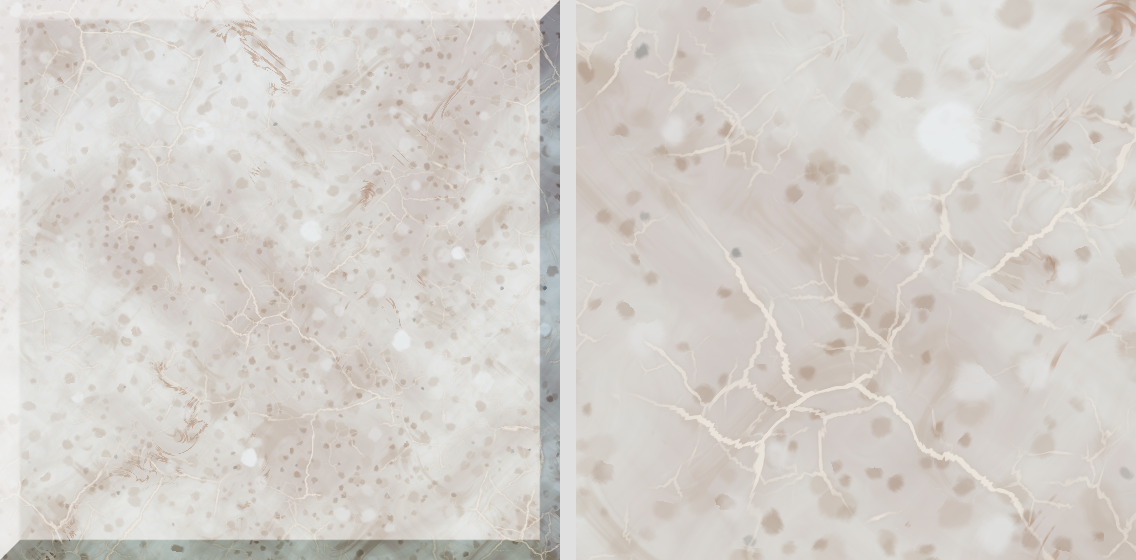
Left, the full canvas; right, a detail of the centre.
A WebGL 2 fragment shader for this texture:

```glsl
#version 300 es
precision highp float;

uniform vec2 u_resolution;
out vec4 fragColor;

const float BEVEL_WIDTH = 0.036;
const float BEVEL_LIFT = 0.52;
const float VEIN_WIDTH = 0.0009;
const float WARP = 0.012;
const vec3 PALE = vec3(0.890, 0.895, 0.895);
const vec3 GREY = vec3(0.855, 0.850, 0.840);
const vec3 ROSE = vec3(0.815, 0.785, 0.775);
const vec3 BEIGE = vec3(0.770, 0.715, 0.660);
const vec3 BROWN = vec3(0.660, 0.555, 0.475);
const vec3 RUST = vec3(0.690, 0.525, 0.415);
const vec3 SLATE = vec3(0.520, 0.530, 0.520);
const vec3 VEIN = vec3(0.950, 0.930, 0.895);
const vec3 PEBBLE = vec3(0.925, 0.940, 0.950);
const vec3 RIGHT_SHADE = vec3(3.0, 2.60, 2.25);
const vec3 LOWER_SHADE = vec3(3.25, 2.85, 2.80);
const mat2 TURN = mat2(0.80, 0.60, -0.60, 0.80);

vec2 hash2(vec2 p) {
  vec3 q = fract(vec3(p.xyx) * vec3(0.1031, 0.1030, 0.0973));
  q += dot(q, q.yzx + 33.33);
  return fract((q.xx + q.yz) * q.zy);
}

// Layered, self-warped sines, roughly -0.8 to 0.8
float clouds(vec2 p) {
  float sum = 0.0, amp = 0.5;
  for (int i = 0; i < 6; i++) {
    p += 0.75 * sin(p.yx * 1.3 + float(i) * 1.7);
    sum += amp * sin(p.x) * sin(p.y + 0.8);
    p = TURN * p * 1.8 + 4.1;
    amp *= 0.62;
  }
  return sum;
}

// Cells: x = distance to seed, y = distance to border, zw = seed cell
vec4 cells(vec2 p) {
  vec2 base = floor(p), f = fract(p), nearest = vec2(0.0), seedCell = base;
  float best = 8.0, border = 8.0;
  for (int j = -1; j <= 1; j++)
  for (int i = -1; i <= 1; i++) {
    vec2 g = vec2(i, j);
    vec2 r = g + hash2(base + g) - f;
    if (dot(r, r) < best) { best = dot(r, r); nearest = r; seedCell = base + g; }
  }
  for (int j = -2; j <= 2; j++)
  for (int i = -2; i <= 2; i++) {
    vec2 g = vec2(i, j);
    vec2 r = g + hash2(base + g) - f;
    vec2 d = r - nearest;
    if (dot(d, d) > 1e-5) border = min(border, dot(0.5 * (r + nearest), normalize(d)));
  }
  return vec4(sqrt(best), border, seedCell);
}

// Scattered soft grains; density is the share of cells that hold one
float grains(vec2 p, float scale, float density, float radius, float blur) {
  vec4 c = cells(p * scale);
  vec2 rnd = hash2(c.zw + 71.0);
  float r = radius * mix(0.45, 1.0, rnd.y);
  float inside = 1.0 - smoothstep(r - blur, r + blur, c.x / scale);
  return inside * step(rnd.x, density) * mix(0.5, 1.0, fract(rnd.y * 7.3));
}

// Broken cracks on cell borders: x = bright core, y = wide halo
vec2 veins(vec2 p, float scale, float width, float coverage, float px) {
  float d = cells(p * scale).y / scale;
  float mask = smoothstep(-0.15, 0.4, clouds(p * scale * 1.1 + scale) + coverage);
  float w = width * (0.4 + mask);
  return mask * vec2(1.0 - smoothstep(w - px, w + px, d),
                     1.0 - smoothstep(0.0, 5.0 * width + px, d));
}

vec3 marble(vec2 uv, float px) {
  float broad = clouds(uv * 6.0 + 2.0);
  float mid = clouds(uv * 21.0 + 9.0);
  float fine = clouds(uv * 75.0 + 5.0);
  vec2 wobble = vec2(mid, clouds(uv * 23.0 + 31.0));
  vec2 bent = uv + WARP * wobble;
  vec2 rough = uv + 0.004 * vec2(fine, clouds(uv * 70.0 + 17.0));

  // Cloudy ground, rosier in the upper half
  float tone = 0.75 * broad + 0.45 * mid + 0.2 * fine;
  vec3 col = mix(GREY, ROSE, smoothstep(-0.15, 0.6, tone + 0.12 * (uv.y - 0.4)));
  col = mix(col, PALE, smoothstep(0.0, 0.5, -tone));
  col += vec3(0.004, 0.002, -0.010) * (1.0 - uv.y) + 0.018 * fine;
  float blotch = smoothstep(0.3, 0.75, wobble.y + 0.35 * broad);
  col = mix(col, BEIGE, 0.5 * blotch);

  // Brown and dark grains
  float crowd = smoothstep(-0.4, 0.5, broad + 0.4 * wobble.y);
  col = mix(col, BEIGE, 0.55 * grains(rough, 38.0, 0.30, 0.011, 0.003));
  col = mix(col, BROWN, 0.60 * crowd * grains(rough + 3.0, 62.0, 0.28, 0.006, 0.002));
  col = mix(col, SLATE, 0.60 * grains(rough + 7.0, 24.0, 0.05, 0.004, 0.0015));

  // Rusty outlines in rare patches
  float patches = smoothstep(0.3, 0.55, clouds(uv * 8.0 + 40.0));
  float outline = 1.0 - smoothstep(0.02, 0.09, abs(wobble.x - 0.18));
  col = mix(col, RUST, 0.5 * patches * outline);

  // White pebbles
  col = mix(col, PALE, 0.75 * grains(rough + 11.0, 27.0, 0.22, 0.013, 0.004));
  col = mix(col, PEBBLE, grains(rough + 19.0, 10.0, 0.13, 0.021, 0.003));

  // Cracks from large to hair-thin
  vec2 v = veins(bent, 7.0, VEIN_WIDTH * 1.3, 0.0, px);
  v = max(v, 0.8 * veins(bent + 5.0, 14.0, VEIN_WIDTH, -0.05, px));
  v = max(v, 0.55 * veins(bent + 13.0, 30.0, VEIN_WIDTH * 0.7, -0.1, px));
  col = mix(col, BEIGE, 0.28 * v.y);
  return mix(col, VEIN, 0.75 * v.x);
}

void main() {
  vec2 uv = gl_FragCoord.xy / u_resolution;
  float px = 1.0 / min(u_resolution.x, u_resolution.y);
  vec3 col = marble(uv, px);

  // Bevel: lit on the left and top, shaded on the right and bottom
  float litDist = min(uv.x, 1.0 - uv.y);
  float darkDist = min(1.0 - uv.x, uv.y);
  float miter = smoothstep(-px, px, litDist - darkDist);
  float lit = (1.0 - smoothstep(BEVEL_WIDTH - 0.006, BEVEL_WIDTH + 0.004, litDist)) * (1.0 - miter);
  float dark = (1.0 - smoothstep(BEVEL_WIDTH - px, BEVEL_WIDTH + px, darkDist)) * miter;
  float lower = smoothstep(-0.01, 0.01, 1.0 - uv.x - uv.y);
  vec3 shaded = pow(col, mix(RIGHT_SHADE, LOWER_SHADE, lower));
  col = mix(col, mix(col, vec3(0.97), BEVEL_LIFT), lit);
  fragColor = vec4(mix(col, shaded, dark), 1.0);
}
```
